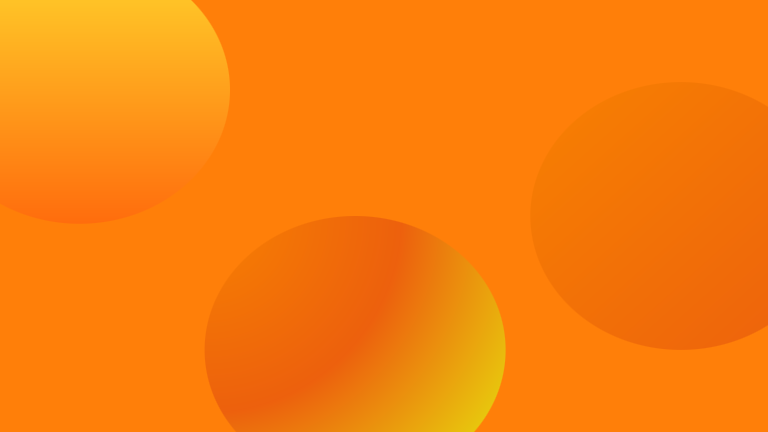
Give the GLSL for this background, as a WebGL 2 fragment shader.

```glsl
#version 300 es
precision highp float;
// Three large ovals on a flat orange ground, each with its own gradient:
// vertical (upper left), radial with a dark band (bottom), diagonal (right).
// Lengths are in canvas heights; oval edges are smoothed by derivatives.
uniform vec2 u_resolution;
out vec4 fragColor;

const vec2 RADII = vec2(0.3484, 0.310);
const vec2 SUN_CENTER = vec2(0.184, 0.792);
const vec2 BAND_CENTER = vec2(0.822, 0.190);
const vec2 SHADE_CENTER = vec2(1.576, 0.500);

const vec3 GROUND = vec3(1.0, 0.498, 0.035);
const vec3 SUN_LOW = vec3(1.0, 0.425, 0.050);
const vec3 SUN_HIGH = vec3(1.0, 0.830, 0.170);
const vec3 AMBER = vec3(0.970, 0.505, 0.005);
const vec3 EMBER = vec3(0.928, 0.378, 0.050);
const vec3 GOLD = vec3(0.910, 0.785, 0.050);

const float BAND_RADIUS = 0.456; // darkest ring of the radial gradient
const float GOLD_RADIUS = 0.810; // where the radial gradient ends

// Antialiased coverage of an oval, from its local coordinates
float ovalCoverage(vec2 local) {
    float dist = length(local);
    return clamp(0.5 - (dist - 1.0) / max(fwidth(dist), 1e-5), 0.0, 1.0);
}

// Amber to ember to gold, by distance from the gradient's focus
vec3 bandGradient(float radius) {
    vec3 inner = mix(AMBER, EMBER, clamp(radius / BAND_RADIUS, 0.0, 1.0));
    float outer = (radius - BAND_RADIUS) / (GOLD_RADIUS - BAND_RADIUS);
    return mix(inner, GOLD, clamp(outer, 0.0, 1.0));
}

void main() {
    vec2 p = gl_FragCoord.xy / u_resolution.y;
    vec3 color = GROUND;

    // Upper left: vertical gradient
    vec2 sun = (p - SUN_CENTER) / RADII;
    vec3 sunColor = mix(SUN_LOW, SUN_HIGH, clamp(0.5 + 0.5 * sun.y, 0.0, 1.0));
    color = mix(color, sunColor, ovalCoverage(sun));

    // Right: diagonal gradient across the oval's bounding box
    vec2 shade = (p - SHADE_CENTER) / RADII;
    float diagonal = clamp(0.5 + 0.25 * (shade.x - shade.y), 0.0, 1.0);
    color = mix(color, mix(AMBER, EMBER, diagonal), ovalCoverage(shade));

    // Bottom: radial gradient focused on the bounding box's upper left corner
    vec2 band = (p - BAND_CENTER) / RADII;
    vec2 focus = BAND_CENTER + RADII * vec2(-1.0, 1.0);
    color = mix(color, bandGradient(distance(p, focus)), ovalCoverage(band));

    fragColor = vec4(color, 1.0);
}
```
